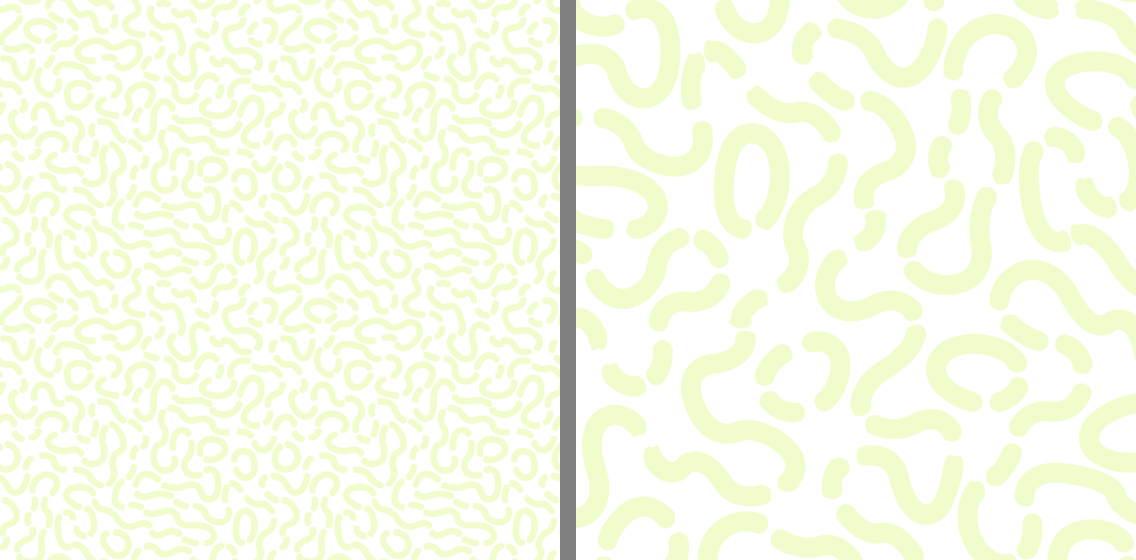
Left: the whole. Right: its middle third, enlarged.
This pattern is drawn by a WebGL 1 fragment shader. Its source:

```glsl
precision highp float;
// Pale lime round-capped squiggles scattered on white, in a seamless tile.

uniform vec2 u_resolution;

const float REPEATS = 2.0;                    // tiles across and down
const vec3 PAPER = vec3(1.0);
const vec3 INK = vec3(0.945, 0.988, 0.80);
const float HALF_WIDTH = 0.0119;              // stroke half width, in tiles
const float TRIM = 0.40;                      // angle removed at a cut end
const float SHEAR = 0.27;                     // strength of each bending wave
const vec2 LATTICE = vec2(11.0, 4.0);         // skewed cell grid that wraps
const float CELLS = 137.0;                    // dot(LATTICE, LATTICE)
const float TAU = 6.2831853;

// Lattice points one whole tile apart share the same index.
float wrappedIndex(vec2 point) {
  return floor(mod(dot(point, LATTICE.yx) + 0.5, CELLS));
}

float hash(vec2 point, float salt) {
  float index = wrappedIndex(point);
  return fract(sin(index * 12.9898 + salt * 78.233) * 43758.5453);
}

// Area-preserving bend along one wave with a whole-number frequency.
vec2 bend(vec2 p, vec2 k, float phase) {
  return SHEAR / (TAU * dot(k, k)) * vec2(-k.y, k.x) * sin(TAU * dot(k, p) + phase);
}

// Tile position to bent, rotated cell coordinates.
vec2 toCells(vec2 p) {
  vec2 bent = p + bend(p, vec2(1.0, 2.0), 0.7) + bend(p, vec2(2.0, -1.0), 2.9)
                + bend(p, vec2(3.0, 2.0), 4.1) + bend(p, vec2(-3.0, 4.0), 1.6);
  return mat2(LATTICE.x, -LATTICE.y, LATTICE.y, LATTICE.x) * bent;
}

// Every vertex cuts one of its four edges, so no small ring stays closed.
float chosenEdge(vec2 vertex) {
  return floor(4.0 * hash(vertex, 1.0));
}

// Edge leaving the vertex along x (axis 0) or y (axis 1): 1 if strokes end there.
float isCut(vec2 vertex, float axis) {
  vec2 next = vertex + vec2(1.0 - axis, axis);
  bool cut = abs(chosenEdge(vertex) - axis) < 0.5
          || abs(chosenEdge(next) - axis - 2.0) < 0.5;
  return cut ? 1.0 : 0.0;
}

// Offset from the nearest arc; each cell holds two quarter arcs.
vec2 arcOffset(vec2 q) {
  vec2 cell = floor(q);
  vec2 f = q - cell;
  vec2 corner;
  if (hash(cell, 2.0) < 0.5) {
    corner = vec2(step(1.0, f.x + f.y));
  } else {
    corner = f.x > f.y ? vec2(1.0, 0.0) : vec2(0.0, 1.0);
  }
  vec2 local = abs(f - corner);
  float start = TRIM * isCut(cell + vec2(0.0, corner.y), 0.0);
  float end = TAU * 0.25 - TRIM * isCut(cell + vec2(corner.x, 0.0), 1.0);
  float angle = clamp(atan(local.y, local.x + 1e-5), start, end);
  vec2 nearest = 0.5 * vec2(cos(angle), sin(angle));
  return (local - nearest) * (1.0 - 2.0 * corner);
}

// Distance to the stroke centre line in tiles, corrected for the bending.
float strokeDistance(vec2 p) {
  const float STEP = 0.002;
  vec2 q = toCells(p);
  mat2 jacobian = mat2((toCells(p + vec2(STEP, 0.0)) - q) / STEP,
                       (toCells(p + vec2(0.0, STEP)) - q) / STEP);
  vec2 offset = arcOffset(q);
  float len = length(offset);
  vec2 normal = len > 1e-4 ? offset / len : vec2(1.0, 0.0);
  return len / length(normal * jacobian);
}

void main() {
  vec2 p = gl_FragCoord.xy / u_resolution * REPEATS;
  float soft = 0.8 * REPEATS / min(u_resolution.x, u_resolution.y);
  float ink = 1.0 - smoothstep(HALF_WIDTH - soft, HALF_WIDTH + soft, strokeDistance(p));
  gl_FragColor = vec4(mix(PAPER, INK, ink), 1.0);
}
```
